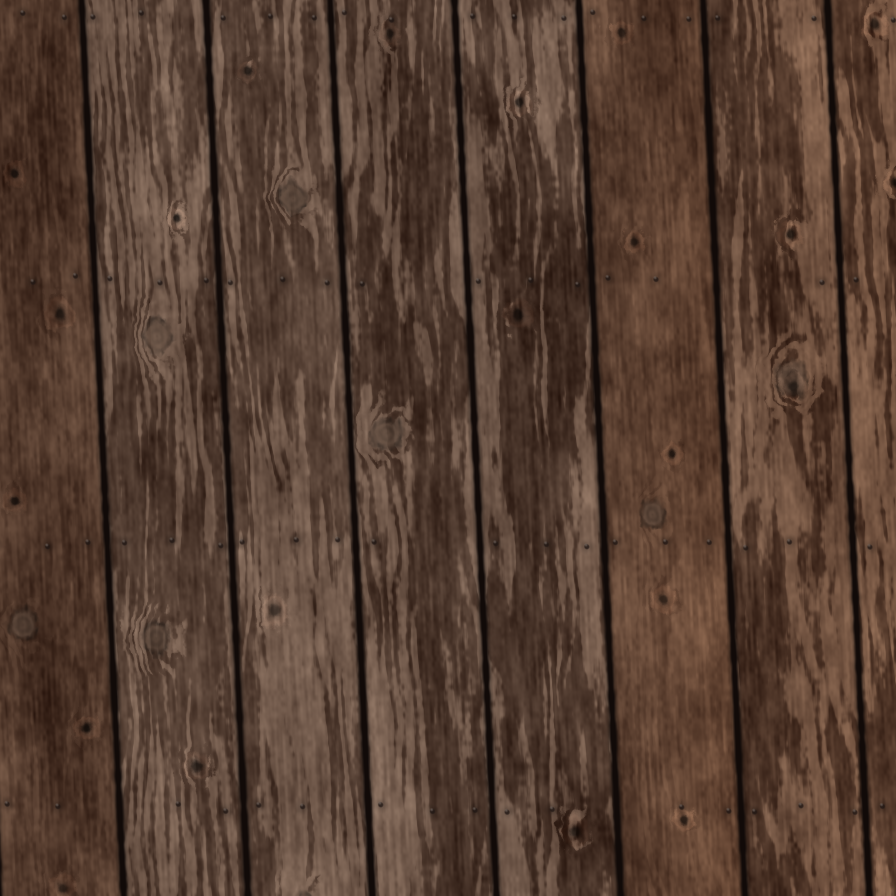
This texture is drawn by a WebGL 1 fragment shader. Its source:

```glsl
precision highp float;

uniform vec2 u_resolution;

// Layout, in canvas units
const float PLANK_PITCH = 0.1387;
const float FIRST_GAP = 0.0911;    // first gap along the top edge
const float SLANT = 0.047;         // sideways drift from top to bottom
const float GAP_HALF = 0.0034;
const float GAP_SOFTNESS = 0.0008;
const float NAIL_ROW_START = 0.098;
const float NAIL_ROW_PITCH = 0.2945;
const float NAIL_RADIUS = 0.0027;

// Layout, in plank widths
const float NAIL_INSET = 0.12;
const float NAIL_SPACING = 0.38;
const float BIG_KNOT = 0.13;
const float SMALL_KNOT = 0.055;

// Wood
const float SMOOTH_EVERY = 5.0;    // every fifth plank is less weathered
const float RINGS_ACROSS = 8.0;
const float STREAK_EDGE = 0.085;   // softness of the bare streaks
const float TAU = 6.28319;
const vec3 DARK_WOOD = vec3(0.200, 0.128, 0.094);
const vec3 PALE_WOOD = vec3(0.535, 0.435, 0.370);
const vec3 KNOT_GREY = vec3(0.330, 0.260, 0.215);
const vec3 GAP_COLOR = vec3(0.066, 0.040, 0.033);
const vec3 NAIL_COLOR = vec3(0.120, 0.085, 0.075);
const vec3 NAIL_GLINT = vec3(0.480, 0.430, 0.400);
const vec3 WARM_TINT = vec3(1.080, 0.940, 0.810);

float hash(vec2 p) {
  vec3 h = fract(p.xyx * 0.1031);
  h += dot(h, h.yzx + 33.33);
  return fract((h.x + h.y) * h.z);
}

float noise(vec2 p) {
  vec2 i = floor(p);
  vec2 f = fract(p);
  f = f * f * (3.0 - 2.0 * f);
  return mix(mix(hash(i), hash(i + vec2(1.0, 0.0)), f.x),
             mix(hash(i + vec2(0.0, 1.0)), hash(i + 1.0), f.x), f.y);
}

float fbm(vec2 p) {
  float sum = 0.0;
  float amp = 0.533;
  for (int i = 0; i < 4; i++) {
    sum += amp * noise(p);
    p = p * 2.03 + 19.7;
    amp *= 0.5;
  }
  return sum;
}

// Distance to the knot of this stretch of plank, in knot radii
float knotDistance(vec2 q, float id, float stretch, float radius, float chance) {
  float s = q.y / stretch + hash(vec2(id, stretch * 10.0));
  vec2 seed = vec2(id * 7.0 + stretch * 30.0, floor(s));
  vec2 center = vec2(mix(0.22, 0.78, hash(seed)), mix(0.35, 0.65, hash(seed + 17.0)));
  vec2 d = vec2(q.x - center.x, (fract(s) - center.y) * stretch * 0.9);
  d /= radius * mix(0.7, 1.15, hash(seed + 5.0));
  float r = length(d) * (0.6 + 0.8 * fbm(d * 1.1 + seed));
  return hash(seed + 41.0) < chance ? r : 100.0;
}

void main() {
  vec2 uv = gl_FragCoord.xy / u_resolution;
  float px = 1.0 / u_resolution.y;

  // Plank number and position within it, in plank widths
  float across = (uv.x - FIRST_GAP - SLANT * (1.0 - uv.y)) / PLANK_PITCH;
  float id = floor(across) + 1.0;
  vec2 q = vec2(fract(across), uv.y / PLANK_PITCH);
  vec2 g = q + vec2(id * 37.0, id * 11.0);
  float smoothPlank = 1.0 - step(0.5, mod(id, SMOOTH_EVERY));
  float wear = mix(0.85 + 0.3 * hash(vec2(id, 3.0)), 0.25, smoothPlank);

  // Knots bend the growth rings around them
  float bigKnot = knotDistance(q, id, 2.6, BIG_KNOT, 0.45);
  float smallKnot = knotDistance(q, id, 1.5, SMALL_KNOT, 0.65);
  float bigHalo = 1.0 - smoothstep(0.7, 3.0, bigKnot);
  float smallHalo = 1.0 - smoothstep(0.7, 3.5, smallKnot);
  float rings = q.x * RINGS_ACROSS + 7.0 * fbm(g * vec2(1.3, 0.32))
              + 0.5 * noise(g * vec2(9.0, 3.0)) + 1.6 * bigHalo * bigHalo + 0.9 * smallHalo;
  float ring = sin(TAU * rings);

  // Bare pale streaks, broken and ragged, over darker stain
  float patches = fbm(g * vec2(2.5, 0.45) + 5.0);
  float streaks = fbm(g * vec2(12.0, 1.5) + 23.0);
  float fibre = noise(g * vec2(46.0, 4.0));
  float blotch = fbm(g * vec2(1.6, 1.1) + 61.0);
  float grit = noise(g * vec2(40.0, 22.0));
  float mottle = fbm(g * vec2(9.0, 6.0) + 83.0);
  float bare = smoothstep(-STREAK_EDGE, STREAK_EDGE, patches - 0.52 + 0.12 * ring
             + 0.75 * (streaks - 0.5) + 0.1 * (grit - 0.5) + 0.15 * bigHalo);

  float edge = abs(2.0 * q.x - 1.0);
  float tone = 0.48 + 0.42 * wear * (bare - 0.46);
  tone += 0.26 * (fibre - 0.5) + 0.62 * (blotch - 0.5);
  tone += 0.16 * (grit - 0.5) + 0.36 * (mottle - 0.5) + 0.05 * ring * wear;
  tone += 0.3 * (hash(vec2(id, 9.0)) - 0.25) * (edge * edge - 0.33);
  tone += 0.12 * (hash(vec2(id, 27.0)) - 0.5) - 0.06 * smoothPlank;
  vec3 color = mix(DARK_WOOD, PALE_WOOD, clamp(tone, -0.15, 1.1));
  float warmth = 0.6 * smoothstep(0.55, 1.0, uv.x) + 0.4 * smoothPlank;
  color *= mix(vec3(1.0), WARM_TINT, warmth);

  // Mottled knot cores with a dark, broken rim
  float bigCore = 1.0 - smoothstep(0.6, 1.1, bigKnot);
  float coreShade = 0.75 + 0.5 * mottle + 0.08 * sin(bigKnot * 13.0);
  color = mix(color, KNOT_GREY * coreShade, 0.7 * bigCore);
  color *= 1.0 - 0.45 * grit * smoothstep(0.3, 0.0, abs(bigKnot - 0.95));
  color *= 1.0 - 0.55 * (1.0 - smoothstep(0.35, 1.0, smallKnot)) * (0.5 + mottle);
  color *= 1.0 + 0.18 * smoothstep(0.6, 0.0, abs(smallKnot - 1.5));

  // Nails in level rows, up to three on a plank
  float row = floor((uv.y - NAIL_ROW_START) / NAIL_ROW_PITCH + 0.5);
  float column = clamp(floor((q.x - NAIL_INSET) / NAIL_SPACING + 0.5), 0.0, 2.0);
  vec2 nailSeed = vec2(id * 3.0 + column, row + 50.0);
  vec2 jitter = vec2(hash(nailSeed), hash(nailSeed + 13.0)) - 0.5;
  vec2 nail = vec2((q.x - NAIL_INSET - column * NAIL_SPACING) * PLANK_PITCH,
                   uv.y - NAIL_ROW_START - row * NAIL_ROW_PITCH) - 0.01 * jitter;
  float present = step(0.22, hash(nailSeed + 29.0));
  float rust = present * (1.0 - smoothstep(0.0, 4.0 * NAIL_RADIUS, length(nail)));
  float head = 1.0 - smoothstep(NAIL_RADIUS - px, NAIL_RADIUS + px, length(nail));
  float glint = 1.0 - smoothstep(0.0, NAIL_RADIUS, length(nail - vec2(-0.3, 0.7) * NAIL_RADIUS));
  color *= 1.0 - 0.2 * rust;
  color = mix(color, NAIL_COLOR, 0.75 * present * head);
  color = mix(color, NAIL_GLINT, 0.6 * present * glint);

  // Dark gaps with slightly ragged, shaded edges
  float gapDistance = min(q.x, 1.0 - q.x) * PLANK_PITCH;
  float gapHalf = GAP_HALF + 0.0012 * (noise(vec2(uv.y * 90.0, floor(across + 0.5))) - 0.5);
  float soft = px + GAP_SOFTNESS;
  color *= mix(0.72, 1.0, smoothstep(gapHalf, gapHalf + 0.005, gapDistance));
  color = mix(GAP_COLOR, color, smoothstep(gapHalf - soft, gapHalf + soft, gapDistance));

  gl_FragColor = vec4(color, 1.0);
}
```
